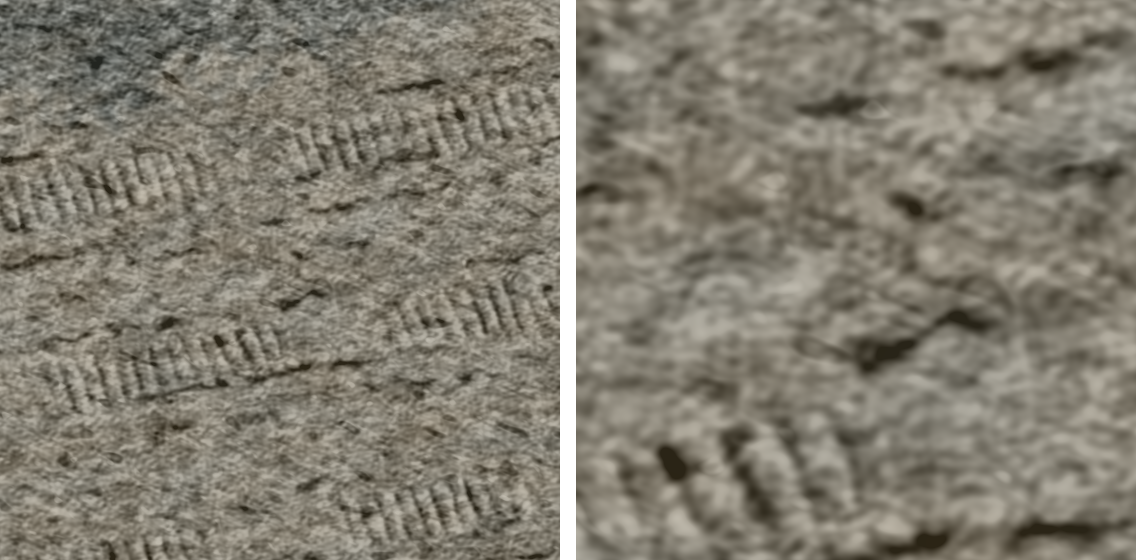
Left: the whole. Right: its middle third, enlarged.
A Shadertoy shader for this texture:

```glsl
#define TRACK_SLOPE 0.18
#define TRACK_SPACING 0.34
#define TRACK_START 0.29
#define TREAD_PITCH 0.034
#define TREAD_LEAN 0.38
#define CRUMB_SCALE vec2(25.0, 40.0)
#define LIGHT_STEP vec2(-0.0042, 0.0042)
#define RELIEF 0.27
#define BASE_TONE 0.51
#define EARTH_TINT vec3(0.02, 0.0, -0.05)
#define GRAVEL_TINT vec3(-0.008, 0.006, -0.012)

// Integer hash to a gradient in [-1, 1]
vec2 hashGradient(vec2 cell) {
    uvec2 v = uvec2(ivec2(cell) + 32768);
    uint h = v.x * 1597334677u ^ v.y * 3812015801u;
    h = (h ^ (h >> 15)) * 2246822519u;
    h ^= h >> 13;
    return vec2(h & 65535u, h >> 16) / 32767.5 - 1.0;
}

float gradientNoise(vec2 p) {
    vec2 i = floor(p), f = fract(p);
    vec2 u = f * f * f * (f * (f * 6.0 - 15.0) + 10.0);
    vec2 e = vec2(1.0, 0.0);
    float a = dot(hashGradient(i), f);
    float b = dot(hashGradient(i + e.xy), f - e.xy);
    float c = dot(hashGradient(i + e.yx), f - e.yx);
    float d = dot(hashGradient(i + e.xx), f - e.xx);
    return mix(mix(a, b, u.x), mix(c, d, u.x), u.y);
}

// x runs along the tracks, y across them
vec2 trackSpace(vec2 p) {
    return p + TRACK_SLOPE * vec2(p.y, -p.x);
}

// Crumbs of soil: some lie along the tracks, some slant down to the right
float soilHeight(vec2 p) {
    vec2 q = trackSpace(p);
    q += 0.007 * vec2(gradientNoise(q * 21.0), gradientNoise(q * 19.0 + 40.0));
    vec2 slanted = vec2(q.x, q.y + 0.75 * q.x);
    float along = gradientNoise(q * CRUMB_SCALE);
    float slant = gradientNoise(slanted * CRUMB_SCALE * vec2(1.0, 1.2) + 17.3);
    float clods = gradientNoise(slanted * CRUMB_SCALE * 1.9 + 51.7);
    float grit = gradientNoise(q * CRUMB_SCALE * vec2(3.6, 3.0) + 83.1);
    return 0.75 * along + 0.75 * slant + 0.6 * clods + 0.4 * grit;
}

// Broken dark furrows parallel to the tracks
float furrows(vec2 q, float across, float row) {
    float depth = 0.0;
    for (int i = 0; i < 3; i++) {
        float id = float(i);
        float lane = row * 5.3 + id * 7.7;
        float center = -0.112 + 0.062 * id + 0.07 * step(1.5, id);
        float wander = 0.02 * gradientNoise(vec2(q.x * 6.0, lane + 0.4))
                     + 0.018 * gradientNoise(q * vec2(32.0, 35.0));
        float d = (across - center - wander) / 0.0075;
        float broken = smoothstep(-0.06, 0.16, gradientNoise(vec2(q.x * 6.5, lane)));
        float dashes = smoothstep(-0.3, 0.15, gradientNoise(q * vec2(24.0, 12.0) + lane));
        depth += exp(-d * d) * broken * dashes;
    }
    return min(depth, 1.0);
}

// Leaning tread bars: dark grooves beside lit ridges
float treadTone(vec2 p, vec2 q, float across, float row) {
    float wobble = 0.012 * gradientNoise(q * 10.0) + 0.005 * gradientNoise(q * 32.0);
    float phase = 6.28318 * (p.x + TREAD_LEAN * p.y + wobble) / TREAD_PITCH;
    float groove = pow(0.5 + 0.5 * cos(phase), 3.0);
    float ridge = cos(phase + 1.6);
    float edge = abs(across + 0.016 * gradientNoise(q * 30.0));
    float band = 1.0 - smoothstep(0.036, 0.054, edge);
    float worn = smoothstep(-0.34, 0.16, gradientNoise(vec2(q.x * 4.5, row * 3.7 + 0.3)));
    float depth = 0.8 + 1.2 * gradientNoise(q * vec2(24.0, 17.0) + 5.0);
    return band * worn * (0.075 * ridge - 0.27 * groove * depth + 0.04);
}

void mainImage(out vec4 fragColor, in vec2 fragCoord) {
    vec2 p = fragCoord / iResolution.y;
    vec2 q = trackSpace(p);
    float lane = (q.y - TRACK_START) / TRACK_SPACING + 0.5;
    float row = floor(lane);
    float across = (fract(lane) - 0.5) * TRACK_SPACING;

    // Rough gravel in the upper left
    float border = p.y - 0.815 - 0.25 * p.x * p.x;
    border += 0.12 * gradientNoise(p * 7.0) + 0.1 * gradientNoise(p * 22.0);
    float gravel = smoothstep(-0.05, 0.06, border);

    // Soil lit from the upper left
    float height = soilHeight(p);
    float relief = height - soilHeight(p + LIGHT_STEP);
    float tone = (0.19 * height + RELIEF * relief) * (1.0 + 0.15 * gravel);
    tone += BASE_TONE - 0.09 * gravel + 0.1 * gradientNoise(q * vec2(4.0, 9.0));
    tone += 0.11 * gradientNoise(q * vec2(11.0, 19.0) + 31.0);

    // Tracks, furrows, pits and pale flecks
    vec2 slanted = vec2(q.x, q.y + 0.3 * q.x);
    float pit = smoothstep(0.2, 0.42, gradientNoise(slanted * vec2(23.0, 38.0) + 61.0));
    float fleck = smoothstep(0.32, 0.55, gradientNoise(slanted * vec2(46.0, 60.0) + 23.0));
    tone += treadTone(p, q, across, row) * (1.0 - gravel);
    tone -= 0.3 * furrows(q, across, row) * (1.0 - 0.7 * gravel);
    tone += 0.13 * fleck - 0.19 * pit;

    // Soft limits keep shadows and highlights muted
    tone = clamp(tone, 0.14, 0.8);
    tone -= 0.5 * max(tone - 0.65, 0.0);
    vec3 tint = mix(EARTH_TINT, GRAVEL_TINT, 0.75 * gravel);
    tint += vec3(0.02, 0.0, -0.02) * gradientNoise(q * vec2(7.0, 14.0) + 9.0);
    fragColor = vec4(tone + tint, 1.0);
}
```
